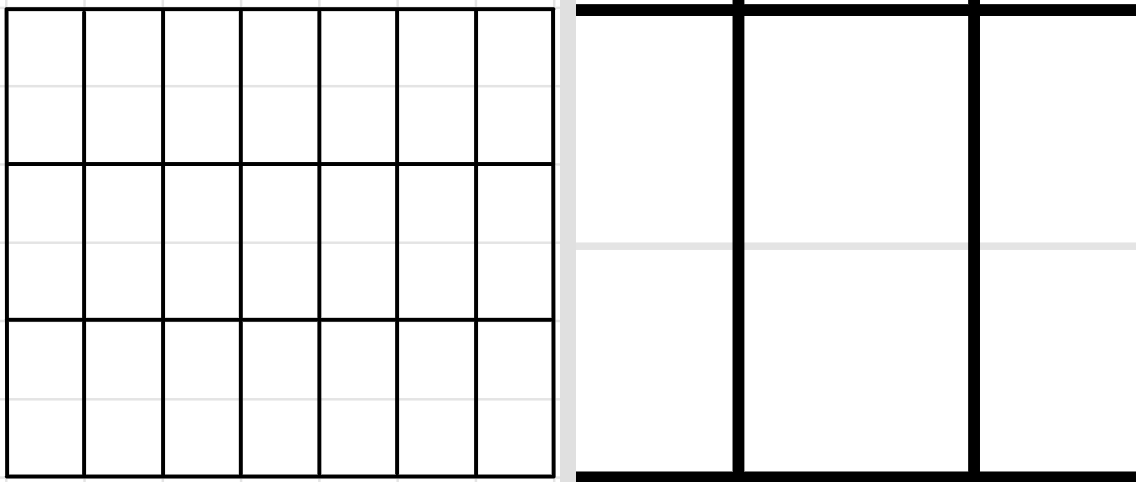
Left: the whole. Right: its middle third, enlarged.
Give the GLSL for this pattern, as a WebGL 1 fragment shader.

```glsl
precision highp float;
// Seven by three table of tall cells, ruled in black round-ended strokes over
// pale squared paper. The paper is a folded distance; the strokes are capsules
// placed by loops with a slight hand-drawn drift. Lengths are canvas heights.

uniform vec2 u_resolution;

const float COLUMNS = 7.0;
const float ROWS = 3.0;
const vec2 CELL = vec2(0.16197, 0.3232);
const vec2 TABLE_ORIGIN = vec2(0.0142, 0.0114);
const float STROKE_RADIUS = 0.0041;

const float PAPER_PITCH = 0.1624;
const vec2 PAPER_ORIGIN = vec2(0.013, 0.0092);
const float PAPER_RADIUS = 0.0026;

const vec3 WHITE = vec3(1.0);
const vec3 PALE_GRAY = vec3(0.895);
const vec3 BLACK = vec3(0.0);

// Distance to the nearest rule of a square grid.
float gridDistance(vec2 p, float pitch) {
  vec2 d = abs(fract(p / pitch + 0.5) - 0.5) * pitch;
  return min(d.x, d.y);
}

float segmentDistance(vec2 p, vec2 a, vec2 b) {
  vec2 ab = b - a;
  float t = clamp(dot(p - a, ab) / dot(ab, ab), 0.0, 1.0);
  return length(p - a - ab * t);
}

// Antialiased coverage of a line from its centre distance.
float coverage(float d, float radius, float pixel) {
  return clamp((radius - d) / pixel + 0.5, 0.0, 1.0);
}

// Sideways drift of a column stroke; zero on both outer edges.
float columnDrift(float i) {
  float a = 6.28319 * i / COLUMNS;
  return -0.00077 * (sin(a) + sin(2.0 * a) + sin(3.0 * a));
}

// Upward drift of a row stroke; zero on both outer edges.
float rowDrift(float j) {
  return 0.0022 * sin(3.14159 * j / ROWS);
}

// 1.0 when two whole numbers agree, otherwise 0.0.
float same(float a, float b) {
  return 1.0 - step(0.5, abs(a - b));
}

// Distance to the nearest stroke of the table, p measured from its corner.
float tableDistance(vec2 p) {
  vec2 size = CELL * vec2(COLUMNS, ROWS);
  float d = 10.0;

  // Column strokes: outer ones lean, two inner ones stop a little short.
  for (float i = 0.0; i <= COLUMNS; i++) {
    float x = i * CELL.x + columnDrift(i);
    float lean = 0.0006 * step(3.0, abs(i - 0.5 * COLUMNS));
    float bottom = 0.006 * same(i, 5.0);
    float top = size.y - 0.007 * same(i, 1.0);
    d = min(d, segmentDistance(p, vec2(x + lean, bottom), vec2(x - lean, top)));
  }

  // Row strokes.
  for (float j = 0.0; j <= ROWS; j++) {
    float y = j * CELL.y + rowDrift(j);
    d = min(d, segmentDistance(p, vec2(0.0, y), vec2(size.x, y)));
  }
  return d;
}

void main() {
  float pixel = 1.0 / u_resolution.y;
  vec2 p = gl_FragCoord.xy * pixel;

  float paper = coverage(gridDistance(p - PAPER_ORIGIN, PAPER_PITCH), PAPER_RADIUS, pixel);
  float table = coverage(tableDistance(p - TABLE_ORIGIN), STROKE_RADIUS, pixel);

  vec3 color = mix(WHITE, PALE_GRAY, paper);
  color = mix(color, BLACK, table);
  gl_FragColor = vec4(color, 1.0);
}
```
